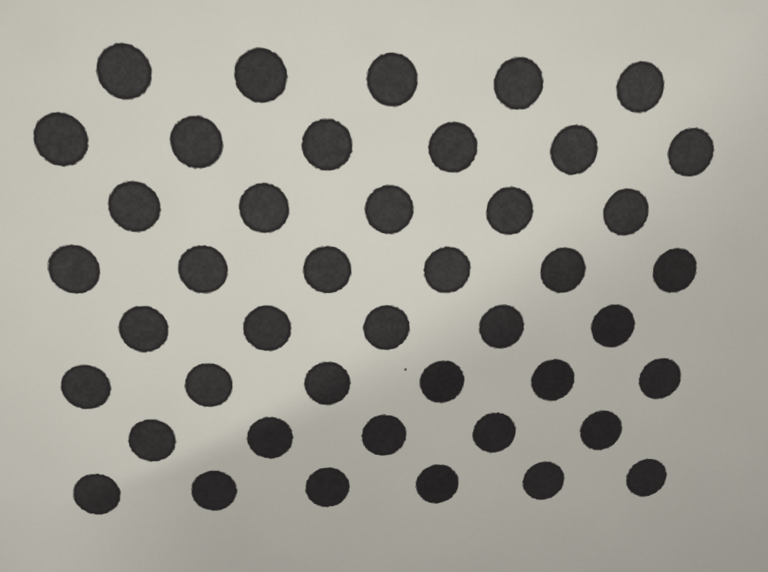
This pattern is drawn by a WebGL 2 fragment shader. Its source:

```glsl
#version 300 es
precision highp float;
// Staggered grid of black ink dots printed on pale paper, seen in perspective.
// An inverse homography maps the canvas to grid units, where rounding finds the
// nearest dot; vignette, a diagonal soft shadow and noise give light and wear.

uniform vec2 u_resolution;
out vec4 fragColor;

// Grid: 8 rows, alternating 5 and 6 dots on a checkerboard of 11 columns
const vec2 LAST_CELL = vec2(10.0, 7.0);
const float DOT_RADIUS = 0.394;
const float EDGE_ROUGHNESS = 0.018;
const float EDGE_BLUR = 0.010;

// Perspective from grid (column, row) to canvas (0..1, y down), by columns
const mat3 GRID_TO_CANVAS = mat3(
    0.09086, 0.00488, 0.00982,
    0.01106, 0.12561, 0.02574,
    0.06836, 0.11829, 0.97426);

// Colours
const vec3 PAPER = vec3(0.795, 0.785, 0.742);
const vec3 INK_LIT = vec3(0.238, 0.231, 0.226);
const vec3 INK_SHADED = vec3(0.152, 0.143, 0.143);
const vec3 INK_RIM = vec3(0.135, 0.128, 0.126);

// Light and wear
const vec2 LIGHT_CENTER = vec2(0.46, 0.32);
const float VIGNETTE = 0.22;
const float SHADOW_DEPTH = 0.13;
const float PAPER_GRAIN = 0.014;
const float INK_GRAIN = 0.055;
const vec2 SPECK_POS = vec2(0.528, 0.646);
const float SPECK_RADIUS = 0.0022;

float hash(vec2 p) {
    vec3 q = fract(vec3(p.xyx) * 0.1031);
    q += dot(q, q.yzx + 33.33);
    return fract((q.x + q.y) * q.z);
}

float noise(vec2 p) {
    vec2 i = floor(p), f = fract(p);
    f = f * f * (3.0 - 2.0 * f);
    return mix(mix(hash(i), hash(i + vec2(1, 0)), f.x),
               mix(hash(i + vec2(0, 1)), hash(i + vec2(1, 1)), f.x), f.y);
}

// Shadow falls below a bowed diagonal, softer towards the right
float shadowAmount(vec2 uv) {
    float border = 0.92 - 0.42 * uv.x - 0.27 * uv.x * uv.x;
    float softness = mix(0.015, 0.26, uv.x * uv.x);
    float below = smoothstep(-softness, softness, uv.y - border);
    return below * smoothstep(0.04, 0.30, uv.x);
}

void main() {
    vec2 uv = gl_FragCoord.xy / u_resolution;
    uv.y = 1.0 - uv.y;
    vec2 pos = uv * vec2(u_resolution.x / u_resolution.y, 1.0);

    // Undo the perspective
    vec3 h = inverse(GRID_TO_CANVAS) * vec3(uv, 1.0);
    vec2 grid = h.xy / h.z;
    float pixel = 0.5 * length(fwidth(grid));

    // Nearest dot: only odd checkerboard cells inside the grid are printed
    vec2 cell = floor(grid + 0.5);
    bool inside = all(greaterThanEqual(cell, vec2(0.0))) &&
                  all(lessThanEqual(cell, LAST_CELL));
    bool printed = inside && mod(cell.x + cell.y, 2.0) > 0.5;
    float rough = EDGE_ROUGHNESS * (noise(grid * 22.0 + 60.0) - 0.5);
    float dist = length(grid - cell) - DOT_RADIUS + rough;
    float blur = pixel + EDGE_BLUR;
    float coverage = printed ? 1.0 - smoothstep(-blur, blur, dist) : 0.0;

    // Paper under uneven light
    float shadow = shadowAmount(uv);
    vec2 away = uv - LIGHT_CENTER;
    float light = (1.0 - VIGNETTE * dot(away, away)) * (1.0 - SHADOW_DEPTH * shadow);
    float grain = noise(pos * 260.0) - 0.5;
    float blotch = noise(pos * 14.0) - 0.5;
    vec3 color = PAPER * light + PAPER_GRAIN * (0.6 * grain + 0.7 * blotch);

    // Speckled ink, darker at the rim and in shade, varying from dot to dot
    float shade = clamp(0.75 * shadow + 0.55 * smoothstep(0.35, 0.95, uv.y), 0.0, 1.0);
    vec3 ink = mix(INK_LIT, INK_SHADED, shade);
    float speckle = 0.6 * noise(pos * 210.0 + 9.0) + 0.4 * noise(pos * 75.0) - 0.5;
    ink += INK_GRAIN * speckle * (1.0 - 0.5 * shade);
    ink += 0.016 * (hash(cell + 20.0) - 0.5);
    ink = mix(ink, INK_RIM, 0.75 * smoothstep(-0.085, -0.005, dist));
    color = mix(color, ink, coverage);

    // One small stray speck
    vec2 toSpeck = (uv - SPECK_POS) * vec2(u_resolution.x / u_resolution.y, 1.0);
    float aa = 1.0 / u_resolution.y;
    float speck = 1.0 - smoothstep(-aa, aa, length(toSpeck) - SPECK_RADIUS);
    color = mix(color, INK_LIT, 0.8 * speck);

    fragColor = vec4(color, 1.0);
}
```
